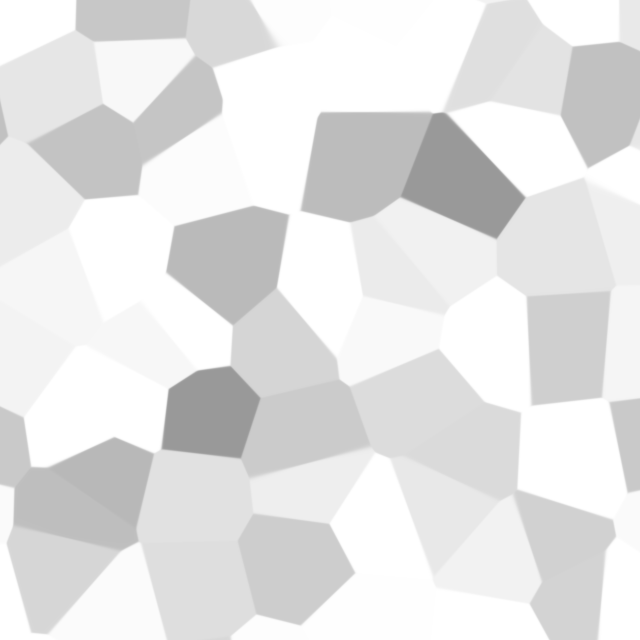
Write a Shadertoy shader that draws this pattern.

```glsl
// Mosaic of flat grey Voronoi cells, mostly white and pale with a few dark ones.
// Sites are jittered on a grid; cells blend by an exponential weight of distance,
// so edges are crisp except where two sites lie close together.

#define CELLS 7.5        // grid cells along the canvas height
#define JITTER 1.0       // 0 = regular grid, 1 = fully scattered sites
#define SOFTNESS 0.0012  // edge blend, in canvas heights
#define WHITE_SHARE 0.25 // share of cells that are pure white
#define TONE_RANGE 0.30  // depth of the ordinary greys below white
#define TONE_CURVE 1.4   // higher values favour pale greys
#define DARK_SHARE 0.03  // share of rare dark cells
#define DARK_TONE 0.60
#define SEED 17.0

// Sine-free hash giving two values in 0..1
vec2 hash2(vec2 p) {
    vec3 q = fract(vec3(p.xyx + SEED) * vec3(0.1031, 0.1030, 0.0973));
    q += dot(q, q.yzx + 33.33);
    return fract((q.xx + q.yz) * q.zy);
}

vec2 sitePosition(vec2 cell) {
    return cell + 0.5 + JITTER * (hash2(cell) - 0.5);
}

// Shuffled rank: every 8 by 8 block of cells holds each of 64 levels once
float shuffledRank(vec2 cell) {
    ivec2 c = ivec2(cell) & 7;
    int n = c.x + 8 * c.y;
    for (int i = 0; i < 3; i++) {
        n = (n * 37 + 11) & 63;
        n ^= n >> 3;
        n = (n * 29 + 5) & 63;
        n ^= n >> 2;
    }
    return (float(n) + 0.5) / 64.0;
}

// Maps the rank to a grey: white plateau, pale ramp, rare dark step
float cellTone(vec2 cell) {
    float rank = shuffledRank(cell);
    if (rank > 1.0 - DARK_SHARE) return DARK_TONE;
    float depth = clamp((rank - WHITE_SHARE) / (1.0 - WHITE_SHARE), 0.0, 1.0);
    return 1.0 - TONE_RANGE * pow(depth, TONE_CURVE);
}

void mainImage(out vec4 fragColor, in vec2 fragCoord) {
    vec2 p = fragCoord / iResolution.y * CELLS;
    vec2 base = floor(p);

    // Distance to the nearest site
    float nearest = 1e3;
    for (int y = -2; y <= 2; y++)
    for (int x = -2; x <= 2; x++) {
        vec2 cell = base + vec2(x, y);
        nearest = min(nearest, distance(p, sitePosition(cell)));
    }

    // Blend tones of all sites almost as near as the nearest one
    float soft = max(SOFTNESS, 0.5 / iResolution.y) * CELLS;
    float toneSum = 0.0, weightSum = 0.0;
    for (int y = -2; y <= 2; y++)
    for (int x = -2; x <= 2; x++) {
        vec2 cell = base + vec2(x, y);
        float weight = exp((nearest - distance(p, sitePosition(cell))) / soft);
        toneSum += weight * cellTone(cell);
        weightSum += weight;
    }

    fragColor = vec4(vec3(toneSum / weightSum), 1.0);
}
```
